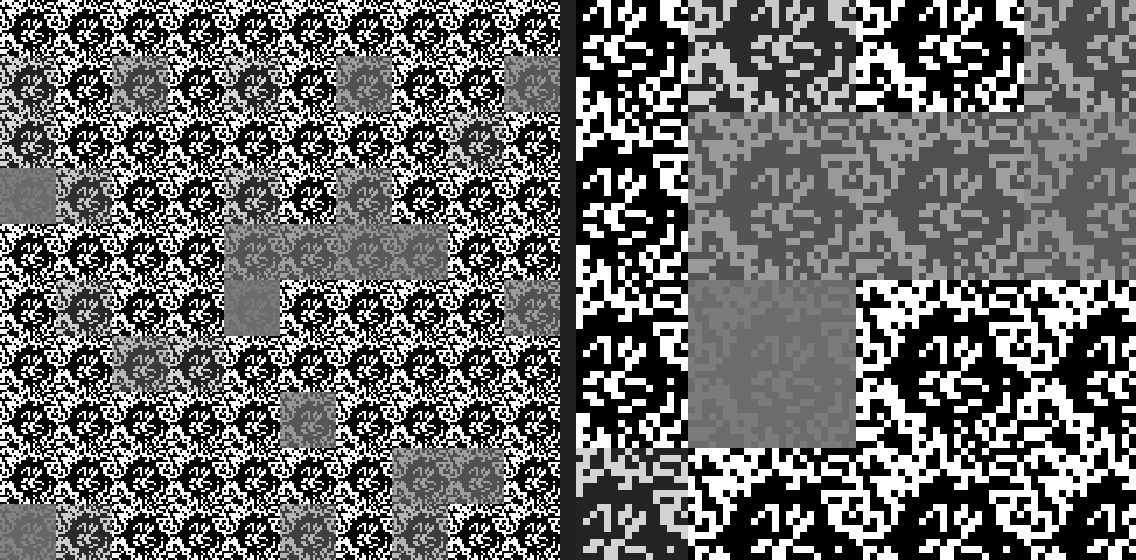
Left, the full canvas; right, a detail of the centre.
Write a Shadertoy shader that draws this pattern.

```glsl
#define CELLS 10.0
#define SQUARES 24.0
#define DISC_CENTER vec2(13.0, 10.5)
#define DISC_RADIUS 7.9
#define EDGE_WEAR 1.8
#define STROKE_HALF 0.56
#define NOISE_FILL 0.5
#define FADED_SHARE 0.28
#define FADE_RANGE vec2(0.25, 0.95)
#define FADE_GREY 0.45
#define EDGE_SOFTNESS 0.25
#define TONES vec2(0.005, 0.995)

// Integer hash to 0..1, mixing both axes
float hash(vec2 p, uint seed) {
    uvec2 v = (uvec2(p) + seed * 97u) * 1664525u + 1013904u;
    v.x += v.y * 1664525u;
    v.y += v.x * 1664525u;
    v ^= v >> 16;
    v.x += v.y * 1664525u;
    v.y += v.x * 1664525u;
    v ^= v >> 16;
    return float(v.x >> 8) / 16777216.0;
}

float segmentDistance(vec2 p, vec2 a, vec2 b) {
    vec2 pa = p - a, ba = b - a;
    return length(pa - ba * clamp(dot(pa, ba) / dot(ba, ba), 0.0, 1.0));
}

// Broken strokes inside the disc, in grid squares from its center
float strokeDistance(vec2 p) {
    const vec4 strokes[11] = vec4[11](
        vec4(-4.0, 2.5, -2.0, 4.5),   vec4(-1.0, 4.5, -1.0, 1.5),
        vec4(2.0, 4.5, 1.0, 2.5),     vec4(4.0, 3.5, 2.0, 0.5),
        vec4(-4.0, -1.5, -2.0, -0.5), vec4(-1.0, -1.5, 1.0, -0.5),
        vec4(-4.0, -3.5, -2.0, -4.5), vec4(-1.0, -2.5, 1.0, -3.5),
        vec4(2.0, -1.5, 4.0, -1.5),   vec4(4.0, -1.5, 5.0, -2.5),
        vec4(1.0, -5.5, 4.0, -4.5));
    float d = SQUARES;
    for (int i = 0; i < 11; i++)
        d = min(d, segmentDistance(p, strokes[i].xy, strokes[i].zw));
    return d;
}

// Tone of one grid square, wrapping at the canvas edges
float squareTone(vec2 square) {
    square = mod(square, CELLS * SQUARES);
    vec2 cell = floor((square + 0.5) / SQUARES);
    vec2 local = square - cell * SQUARES;

    // Speckle, shared by every cell, around a ragged dark disc
    float lit = step(hash(local, 1u), NOISE_FILL);
    vec2 p = local - DISC_CENTER;
    float radius = DISC_RADIUS + (hash(local, 2u) - 0.5) * EDGE_WEAR;
    if (length(p) < radius)
        lit = step(strokeDistance(p), STROKE_HALF);

    // Some cells fade toward grey
    float faded = step(hash(cell, 3u), FADED_SHARE);
    float fade = faded * mix(FADE_RANGE.x, FADE_RANGE.y, hash(cell, 4u));
    return mix(mix(TONES.x, TONES.y, lit), FADE_GREY, fade);
}

void mainImage(out vec4 fragColor, in vec2 fragCoord) {
    vec2 scale = CELLS * SQUARES / iResolution.xy;
    vec2 p = fragCoord * scale - 0.5;
    vec2 base = floor(p);

    // Blend neighboring squares in a narrow band along their edges
    vec2 blend = clamp((p - base - 0.5) / (scale * EDGE_SOFTNESS) + 0.5, 0.0, 1.0);
    float bottom = mix(squareTone(base), squareTone(base + vec2(1, 0)), blend.x);
    float top = mix(squareTone(base + vec2(0, 1)), squareTone(base + 1.0), blend.x);
    fragColor = vec4(vec3(mix(bottom, top, blend.y)), 1.0);
}
```
